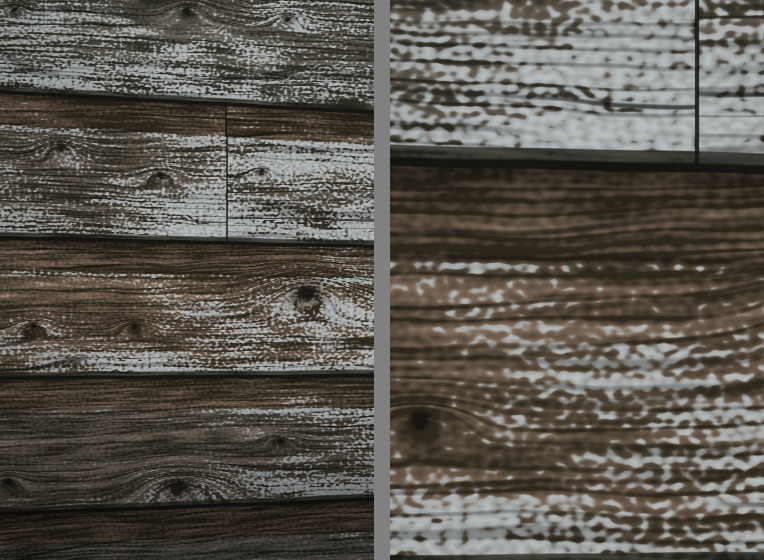
Left, the full canvas; right, a detail of the centre.
Write a WebGL 2 fragment shader that draws this texture.

```glsl
#version 300 es
precision highp float;

uniform vec2 u_resolution;
out vec4 fragColor;

#define BOARD_PITCH 0.25
#define BEVEL 0.06
#define JOINT_X 0.604
#define JOINT_WIDTH 0.0013
#define RING_FREQ 78.0
#define PAINT_BIAS -0.22
#define WOOD_DARK vec3(0.15, 0.15, 0.12)
#define WOOD_MID vec3(0.46, 0.44, 0.41)
#define WARM_TINT vec3(1.13, 0.99, 0.91)
#define PAINT_GREY vec3(0.52, 0.53, 0.53)
#define PAINT_PALE vec3(0.70, 0.73, 0.74)
#define SHADOW vec3(0.07, 0.07, 0.06)

vec2 hash2(vec2 p) {
  vec3 q = fract(p.xyx * vec3(0.1031, 0.1030, 0.0973));
  q += dot(q, q.yzx + 33.33);
  return fract((q.xx + q.yz) * q.zy);
}

float corner(vec2 cell, vec2 offset) {
  float angle = 6.2832 * hash2(cell).x;
  return dot(vec2(cos(angle), sin(angle)), offset);
}

float gradientNoise(vec2 p) {
  vec2 i = floor(p), f = fract(p), e = vec2(1.0, 0.0);
  vec2 w = f * f * f * (f * (f * 6.0 - 15.0) + 10.0);
  float low = mix(corner(i, f), corner(i + e, f - e), w.x);
  float high = mix(corner(i + e.yx, f - e.yx), corner(i + 1.0, f - 1.0), w.x);
  return 1.4 * mix(low, high, w.y);
}

float fbm(vec2 p) {
  float sum = 0.0, amp = 0.6;
  for (int i = 0; i < 4; i++) {
    sum += amp * gradientNoise(p);
    p = p * 2.1 + 17.3;
    amp *= 0.5;
  }
  return sum;
}

// Height of the seam below board k, measured down from the top; tilt varies by board
float seam(float k, float x) {
  float tilt = 0.055 - 0.031 * k;
  return 0.18 + BOARD_PITCH * k - 0.0046 * k * (k - 1.0) + (x - 0.334) * tilt;
}

void main() {
  float px = 1.0 / u_resolution.y;
  float aspect = u_resolution.x * px;
  vec2 p = vec2(gl_FragCoord.x, u_resolution.y - gl_FragCoord.y) * px;
  float u = p.x / aspect;

  // Board index and distances to its edges
  float edgeY = p.y + 0.0015 * gradientNoise(vec2(p.x * 9.0, 3.0));
  float board = 0.0;
  for (float k = 0.0; k < 5.0; k++) board += step(seam(k, p.x), edgeY);
  float top = seam(board - 1.0, p.x);
  float bottom = seam(board, p.x);
  float below = edgeY - top, above = bottom - edgeY;
  float ridge = BEVEL + 0.002 * gradientNoise(vec2(p.x * 7.0, board * 5.0));
  float face = smoothstep(ridge - 0.002, ridge + 0.002, below);
  float v = clamp((below - BEVEL) / (bottom - top - BEVEL), 0.0, 1.0);

  // One board is cut into two pieces
  float hasJoint = 1.0 - step(0.5, abs(board - 1.0));
  float jointDist = (u - JOINT_X) * aspect - 0.002 * face;
  float rightPiece = hasJoint * step(0.0, jointDist);
  vec2 seed = 13.7 * vec2(board, board + 3.0 * rightPiece);

  // Knots bend the grain around them
  float h = p.y - bottom + 0.012 * fbm(vec2(p.x * 3.0, p.y * 7.0) + seed);
  float knot = 0.0, halo = 0.0;
  float rough = fbm(p * 90.0);
  for (float j = 0.0; j < 3.0; j++) {
    float isMain = 1.0 - step(0.5, j);
    vec2 rnd = hash2(vec2(board + 2.0, j + 5.0));
    float kx = aspect * fract(0.5 - 0.34 * board + 0.27 * j);
    float kv = mix(0.35 + 0.45 * rnd.x, mix(0.38, 0.86, step(2.5, board)), isMain);
    float r = mix(0.004 + 0.004 * rnd.y, mix(0.009, 0.018, step(1.5, board)), isMain);
    vec2 d = p - vec2(kx, mix(seam(board - 1.0, kx), seam(board, kx), kv));
    vec2 oval = d / (r * vec2(4.5, 2.2));
    h += 3.2 * r * exp(-dot(oval, oval));
    float q = length(d * vec2(0.85, 1.0)) / r + 0.6 * rough;
    knot = max(knot, 1.0 - smoothstep(0.45, 1.0, q));
    halo = max(halo, 1.0 - smoothstep(0.8, 2.6, q));
  }

  // Growth rings, fibres, fine specks and long cracks
  float ring = gradientNoise(vec2(p.x * 1.6, h * RING_FREQ) + seed);
  float ringLine = 1.0 - smoothstep(0.03, 0.19, abs(ring));
  float fibre = gradientNoise(vec2(p.x * 14.0, h * 210.0) + seed);
  float speck = gradientNoise(vec2(p.x * 150.0, p.y * 210.0) + seed);
  float blotch = fbm(vec2(p.x * 5.0, p.y * 13.0) + seed);
  float crack = 1.0 - smoothstep(0.01, 0.045, abs(gradientNoise(vec2(p.x, h * 17.0) + seed)));
  crack *= smoothstep(0.0, 0.25, gradientNoise(vec2(p.x * 4.0, p.y * 9.0) + seed));

  // Bare weathered wood
  float tone = 0.52 + 0.35 * ring + 0.45 * fibre + 0.3 * speck + 0.4 * blotch;
  tone += 0.1 * v - 0.38 * ringLine - 0.14 * (1.0 - face) - 0.35 * halo;
  vec3 col = mix(WOOD_DARK, WOOD_MID, clamp(tone, 0.0, 1.25));
  float warmth = max(1.0 - face, 1.0 - 0.6 * abs(board - 2.0)) * step(0.5, board);
  col *= mix(vec3(1.0), WARM_TINT, clamp(warmth, 0.0, 1.0));

  // Worn paint, thicker toward the lower edge and the right
  float cover = PAINT_BIAS + 0.1 - 0.07 * (board - 1.0) * (board - 1.0);
  cover += 0.5 * v * v + 0.25 * board * (u - 0.5) + 0.75 * blotch - 0.35 * (1.0 - face);
  cover += 0.25 * exp(-pow((below - ridge - 0.004) / 0.005, 2.0)) + 0.08 * rightPiece;
  float paint = smoothstep(-0.08, 0.24, cover + 0.4 * fibre + 0.5 * speck - 0.15 * ringLine);
  vec3 paintCol = mix(PAINT_GREY, PAINT_PALE, clamp(0.5 + 0.6 * speck + 0.5 * cover, 0.0, 1.0));
  col = mix(col, paintCol * (1.0 - 0.25 * ringLine), 0.88 * paint * (1.0 - 0.7 * halo));
  col = mix(col, SHADOW, max(0.85 * knot, 0.65 * crack));

  // Ridge line, board underside and cast shadow
  col *= 1.0 - 0.25 * exp(-pow((below - ridge + 0.002) / 0.002, 2.0));
  float underside = 1.0 - smoothstep(0.008 - px, 0.008 + px, above);
  col = mix(col, WOOD_DARK * (1.0 + 0.5 * fibre), 0.85 * underside);
  col *= 1.0 - 0.5 * exp(-max(below, 0.0) / 0.016);
  float gap = max(1.0 - smoothstep(0.004, 0.004 + 2.0 * px, below),
                  1.0 - smoothstep(0.0, 0.002, above));
  col = mix(col, SHADOW, 0.9 * gap);
  float cut = 1.0 - smoothstep(JOINT_WIDTH - 0.5 * px, JOINT_WIDTH + 0.5 * px, abs(jointDist));
  col = mix(col, SHADOW, 0.85 * cut * hasJoint);

  // Light falls off toward the bottom and the left
  col *= 1.06 - 0.4 * smoothstep(0.62, 1.0, p.y) - 0.12 * (1.0 - smoothstep(0.0, 0.5, u));
  fragColor = vec4(clamp(col, 0.0, 1.0), 1.0);
}
```
